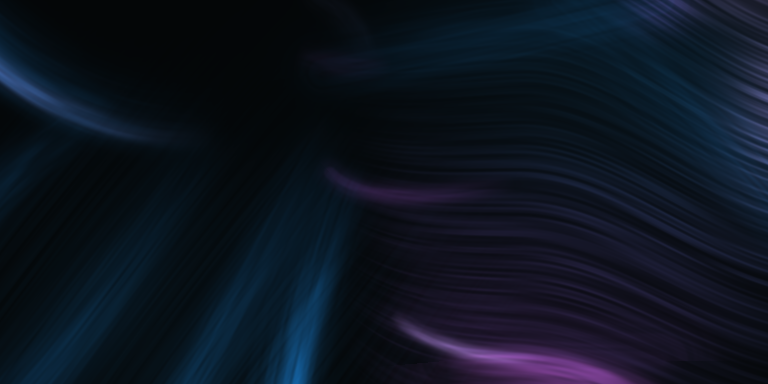
A Shadertoy shader for this background:

```glsl
const vec3 BLACK  = vec3(0.014, 0.022, 0.026);
const vec3 TEAL   = vec3(0.015, 0.060, 0.090);
const vec3 BLUE   = vec3(0.035, 0.200, 0.340);
const vec3 STEEL  = vec3(0.260, 0.300, 0.500);
const vec3 VIOLET = vec3(0.270, 0.130, 0.340);
const vec3 ORCHID = vec3(0.440, 0.200, 0.490);
const vec3 LILAC  = vec3(0.480, 0.370, 0.590);

float hash(vec2 p) {
    return fract(sin(dot(p, vec2(127.1, 311.7))) * 43758.5);
}

float noise(vec2 p) {
    vec2 i = floor(p), f = fract(p);
    f = f * f * (3.0 - 2.0 * f);
    return mix(mix(hash(i), hash(i + vec2(1, 0)), f.x),
               mix(hash(i + vec2(0, 1)), hash(i + vec2(1, 1)), f.x), f.y);
}

// Fine fibres: dense across the flow, stretched along it
float fibres(float across, float along) {
    return 0.50 * noise(vec2(across * 125.0, along * 4.0))
         + 0.35 * noise(vec2(across * 66.0 + 17.0, along * 3.0))
         + 0.15 * noise(vec2(across * 24.0 + 41.0, along * 2.0));
}

// Soft elliptical patch of light
float haze(vec2 p, vec2 centre, vec2 radius) {
    vec2 d = (p - centre) / radius;
    return exp(-dot(d, d));
}

// Glowing hair along a quadratic curve; widths are left and right of its
// direction, levels shape the brightness from start to end
float ribbon(vec2 p, vec2 a, vec2 b, vec2 c, vec2 widths, vec3 levels) {
    vec2 u = b - a, v = a - 2.0 * b + c;
    float t = clamp(dot(p - a, c - a) / dot(c - a, c - a), 0.0, 1.0);
    for (int i = 0; i < 8; i++) {
        vec2 offset = a + t * (2.0 * u + t * v) - p;
        vec2 slope = 2.0 * (u + t * v);
        float bend = max(2.0 * dot(offset, v), 0.0);
        t = clamp(t - dot(offset, slope) / (dot(slope, slope) + bend), 0.0, 1.0);
    }
    vec2 toPoint = p - a - t * (2.0 * u + t * v);
    vec2 tangent = u + t * v;
    float side = tangent.x * toPoint.y - tangent.y * toPoint.x;
    float d = length(toPoint);
    float w = side > 0.0 ? widths.x : widths.y;
    float level = mix(mix(levels.x, levels.y, t), mix(levels.y, levels.z, t), t);
    float strands = fibres(sign(side) * d + a.x, t * 1.5);
    return level * exp(-d * d / (w * w)) * (0.5 + strands);
}

// Cool strands sweeping down the left side
vec3 leftSweep(vec2 p) {
    float threads = fibres(p.x - 0.72 * p.y - 0.1 * p.y * p.y, p.y);
    vec3 col = TEAL * haze(p, vec2(0.40, 0.15), vec2(0.62, 0.42)) * (0.1 + threads);
    col += BLUE * ribbon(p, vec2(0.02, -0.08), vec2(0.34, 0.26), vec2(0.57, 0.68), vec2(0.08, 0.07), vec3(0.55, 0.32, 0.0));
    col += BLUE * ribbon(p, vec2(0.46, -0.08), vec2(0.64, 0.26), vec2(0.88, 0.70), vec2(0.06, 0.07), vec3(0.65, 0.45, 0.0));
    col += BLUE * ribbon(p, vec2(0.75, -0.08), vec2(0.82, 0.27), vec2(0.94, 0.58), vec2(0.09, 0.05), vec3(1.0, 0.55, 0.0));
    col += BLUE * ribbon(p, vec2(0.77, -0.06), vec2(0.80, 0.14), vec2(0.85, 0.32), vec2(0.035, 0.02), vec3(0.75, 0.35, 0.0));
    col += BLUE * ribbon(p, vec2(-0.08, 0.42), vec2(0.08, 0.62), vec2(0.30, 0.72), vec2(0.06, 0.06), vec3(0.45, 0.28, 0.0));
    col += BLUE * ribbon(p, vec2(-0.12, 0.92), vec2(0.20, 0.61), vec2(0.60, 0.635), vec2(0.10, 0.045), vec3(0.8, 0.2, 0.0));
    col += STEEL * ribbon(p, vec2(-0.10, 0.89), vec2(0.19, 0.615), vec2(0.56, 0.635), vec2(0.035, 0.018), vec3(0.9, 0.28, 0.0));
    return col;
}

// Upper arcs and the tinted right border
vec3 upperArcs(vec2 p) {
    vec3 col = BLUE * ribbon(p, vec2(0.84, 0.81), vec2(1.10, 0.85), vec2(1.72, 1.0), vec2(0.09, 0.07), vec3(0.08, 0.40, 0.25));
    col += BLUE * ribbon(p, vec2(1.45, 1.0), vec2(1.74, 0.76), vec2(2.08, 0.42), vec2(0.16, 0.08), vec3(0.08, 0.25, 0.40));
    col += STEEL * ribbon(p, vec2(0.84, 1.02), vec2(0.94, 0.96), vec2(0.97, 0.85), vec2(0.02, 0.04), vec3(0.08, 0.12, 0.0));
    col += VIOLET * ribbon(p, vec2(0.77, 0.86), vec2(0.87, 0.82), vec2(1.02, 0.83), vec2(0.03, 0.03), vec3(0.0, 0.30, 0.0));
    return col;
}

// Violet crests on the lower right
vec3 crests(vec2 p) {
    vec3 col = VIOLET * ribbon(p, vec2(0.86, 0.55), vec2(0.96, 0.445), vec2(1.34, 0.52), vec2(0.026, 0.024), vec3(0.25, 0.85, 0.0));
    col += LILAC * ribbon(p, vec2(1.02, 0.18), vec2(1.13, 0.07), vec2(1.40, 0.06), vec2(0.020, 0.015), vec3(0.0, 1.15, 0.05));
    col += ORCHID * ribbon(p, vec2(1.16, 0.06), vec2(1.50, 0.09), vec2(1.74, -0.06), vec2(0.030, 0.11), vec3(0.1, 1.25, 0.4));
    col += VIOLET * ribbon(p, vec2(0.98, 0.21), vec2(1.18, 0.06), vec2(1.72, 0.06), vec2(0.12, 0.04), vec3(0.0, 0.4, 0.15));
    return col;
}

// Wide field of waving strands on the right
vec3 strandField(vec2 p) {
    float flow = 0.32 * exp(-5.0 * (p.x - 0.9)) * (1.0 - p.y)
               + 0.05 * sin((p.x - 1.05) * 4.0)
               - mix(0.13, 0.28, p.y) * smoothstep(1.35, 2.15, p.x);
    float threads = fibres(p.y - flow, p.x);
    float threadLight = 0.25 + 1.9 * threads * threads;
    float reach = smoothstep(0.86, 1.10, p.x);
    vec3 tint = VIOLET * 0.30 * haze(p, vec2(1.45, 0.25), vec2(0.60, 0.30));
    tint += TEAL * 0.80 * haze(p, vec2(1.80, 0.55), vec2(0.65, 0.55));
    tint += LILAC * 0.50 * haze(p, vec2(2.05, 0.72), vec2(0.14, 0.21));
    tint += VIOLET * 0.40 * haze(p, vec2(1.72, 0.98), vec2(0.09, 0.06));
    tint += LILAC * 0.30 * haze(p, vec2(1.96, 1.01), vec2(0.16, 0.07));
    return tint * threadLight * reach;
}

void mainImage(out vec4 fragColor, in vec2 fragCoord) {
    // Canvas units: two wide, one high
    vec2 p = fragCoord / iResolution.xy * vec2(2.0, 1.0);

    // Dark ground with dim teal air
    vec3 col = BLACK + TEAL * 0.45 * haze(p, vec2(1.65, 0.85), vec2(0.60, 0.35));
    col += leftSweep(p) + upperArcs(p) + crests(p) + strandField(p);
    fragColor = vec4(min(col, 1.0), 1.0);
}
```
